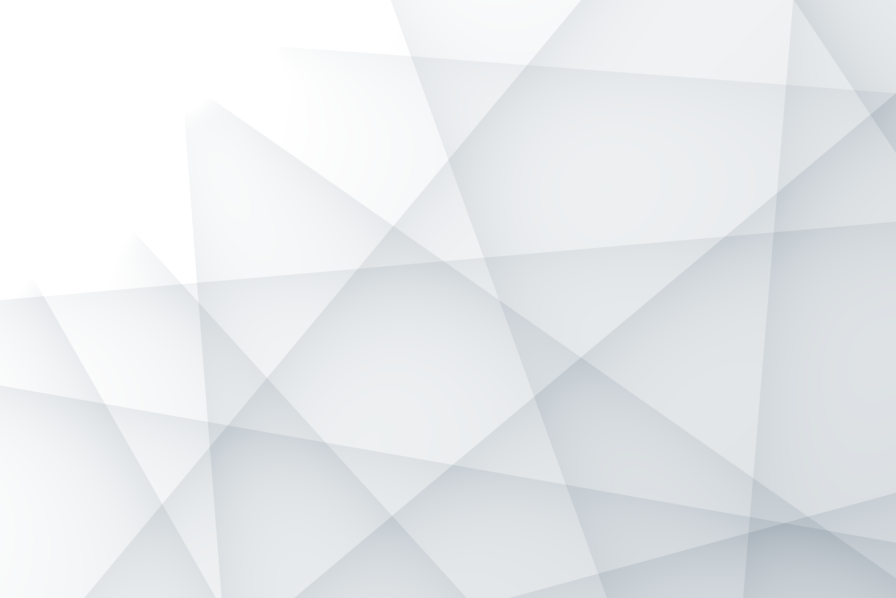
Give the GLSL for this background, as a Shadertoy shader.

```glsl
// Pale grey folded-paper background: crossing straight creases with soft one-sided shadows.

const float ASPECT = 1.5;                          // canvas width in units of its height
const float FALLOFF = 0.085;                       // reach of a crease shadow
const float END_FADE = 0.09;                       // length over which a crease fades in
const float DEPTH_SCALE = 1.18;                    // overall strength of the creases
const float SLOPE_START = 0.05;                    // keeps the upper left white
const vec2  SLOPE = vec2(0.077, 0.07);             // darkening to the right and downward
const vec2  GLOW_CENTRE = vec2(0.13, 0.88);
const float GLOW_STRENGTH = 0.06;
const float GLOW_SPREAD = 0.1;
const vec3  SHADE_TINT = vec3(1.12, 0.98, 0.87);   // light absorbed per unit of shade

// Each crease runs from start to end and casts its shadow on its right-hand side.
const int CREASES = 13;
const vec2 STARTS[CREASES] = vec2[](
    vec2(0.303, 0.871), vec2(1.197, -0.5), vec2(-0.275, -0.5), vec2(0.015, -0.4),
    vec2(1.202, -0.5), vec2(-0.3, 0.472), vec2(-0.3, 0.408), vec2(0.4, 0.928),
    vec2(0.41, -0.5), vec2(0.19, 0.651), vec2(0.03, 0.58), vec2(1.83, 0.25),
    vec2(0.4, -0.123));
const vec2 ENDS[CREASES] = vec2[](
    vec2(1.9, -0.247), vec2(0.473, 1.5), vec2(1.389, 1.5), vec2(2.044, 1.3),
    vec2(1.37, 1.5), vec2(2.0, 0.673), vec2(2.0, 0.005), vec2(2.0, 0.806),
    vec2(0.303, 0.871), vec2(1.19, -0.45), vec2(0.647, -0.5), vec2(0.995, 1.5),
    vec2(2.0, 0.312));
const float DEPTHS[CREASES] = float[](
    0.05, 0.045, 0.055, 0.06, 0.045, 0.045, 0.05, 0.035, 0.05, 0.05, 0.05, 0.05, 0.055);

// Shadow that is sharp at the crease and dies away to its right.
float creaseShadow(vec2 p, vec2 start, vec2 end, float softness) {
    vec2 dir = normalize(end - start);
    vec2 rel = p - start;
    float along = dot(rel, dir);
    float across = dot(rel, vec2(dir.y, -dir.x));
    float side = smoothstep(-softness, softness, across);
    float ends = smoothstep(0.0, END_FADE, along)
               * smoothstep(0.0, END_FADE, length(end - start) - along);
    return side * ends * exp(-max(across, 0.0) / FALLOFF);
}

void mainImage(out vec4 fragColor, in vec2 fragCoord) {
    vec2 p = fragCoord / iResolution.xy * vec2(ASPECT, 1.0);
    float softness = max(0.0015, 0.8 / iResolution.y);

    // Broad gradient
    float shade = dot(vec2(p.x, 1.0 - p.y), SLOPE) - SLOPE_START;

    // Creases
    for (int i = 0; i < CREASES; i++) {
        shade += DEPTH_SCALE * DEPTHS[i] * creaseShadow(p, STARTS[i], ENDS[i], softness);
    }

    // White glow in the upper left corner
    vec2 toGlow = p - GLOW_CENTRE;
    shade -= GLOW_STRENGTH * exp(-dot(toGlow, toGlow) / GLOW_SPREAD);

    fragColor = vec4(1.0 - max(shade, 0.0) * SHADE_TINT, 1.0);
}
```
